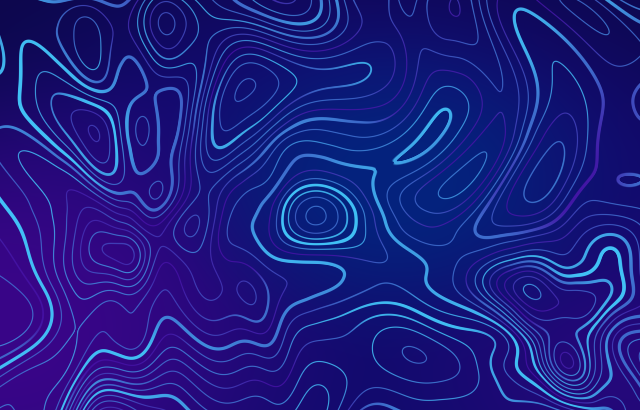
This background is drawn by a Shadertoy shader. Its source:

```glsl
// Neon topographic contour lines of varying weight over a deep indigo gradient
#define HILL_FREQ 2.3      // hills per canvas height
#define DETAIL 0.32        // weight of the finer relief
#define WARP 0.30          // bending of the relief
#define LEVELS 23.0        // contours per unit of relief
#define THIN 0.0014        // half widths, in canvas heights
#define BOLD 0.0045
#define SEED vec2(17.3, 8.6)
#define INDIGO vec3(0.070, 0.040, 0.430)
#define PURPLE vec3(0.220, 0.020, 0.530)
#define OCEAN vec3(0.015, 0.135, 0.490)
#define VIOLET vec3(0.270, 0.070, 0.650)
#define CYAN vec3(0.260, 0.780, 0.980)

vec2 hash2(vec2 p) {
    vec2 q = vec2(dot(p, vec2(127.1, 311.7)), dot(p, vec2(269.5, 183.3)));
    return 2.0 * fract(sin(q) * 43758.5453) - 1.0;
}

// Gradient noise with quintic blending
float noise(vec2 p) {
    vec2 i = floor(p), f = p - i;
    vec2 u = f * f * f * (f * (f * 6.0 - 15.0) + 10.0);
    vec2 o = vec2(0.0, 1.0);
    float a = dot(hash2(i), f);
    float b = dot(hash2(i + o.yx), f - o.yx);
    float c = dot(hash2(i + o.xy), f - o.xy);
    float d = dot(hash2(i + o.yy), f - o.yy);
    return mix(mix(a, b, u.x), mix(c, d, u.x), u.y);
}

// Smooth relief, measured in contour levels
float relief(vec2 p) {
    p += WARP * vec2(noise(p * 1.7 + 4.2), noise(p * 1.7 + 31.8));
    float h = noise(p * HILL_FREQ + SEED);
    h += DETAIL * noise(p * HILL_FREQ * 2.1 + SEED.yx + 0.37);
    return h * LEVELS;
}

// Purple at the lower left, ocean blue in the middle, dark corners
vec3 backdrop(vec2 uv) {
    vec3 col = INDIGO;
    float left = 1.0 - smoothstep(0.08, 0.68, length((uv - vec2(0.0, 0.2)) * vec2(1.1, 0.9)));
    float right = 1.0 - smoothstep(0.0, 0.45, length(uv - vec2(1.0, 0.1)));
    float middle = 1.0 - smoothstep(0.05, 0.42, length((uv - vec2(0.62, 0.56)) * vec2(1.0, 0.9)));
    float corner = smoothstep(0.4, 0.85, length(uv - vec2(0.55, 0.4)));
    col = mix(col, PURPLE, max(left, 0.5 * right));
    col = mix(col, OCEAN, middle);
    return col * (1.0 - 0.3 * corner * smoothstep(0.3, 0.9, uv.y));
}

// Line colour from violet through blue to cyan
vec3 lineColour(float tone) {
    vec3 blue = vec3(0.25, 0.44, 0.82);
    vec3 col = mix(VIOLET, blue, smoothstep(0.16, 0.44, tone));
    return mix(col, CYAN, smoothstep(0.46, 0.82, tone));
}

void mainImage(out vec4 fragColor, in vec2 fragCoord) {
    vec2 p = fragCoord / iResolution.y;
    float pixel = 1.0 / iResolution.y;

    // Distance to the nearest contour, from height and slope
    float h = relief(p);
    vec2 e = vec2(0.002, 0.0);
    vec2 slope = vec2(relief(p + e.xy) - relief(p - e.xy),
                      relief(p + e.yx) - relief(p - e.yx)) / (2.0 * e.x);
    float level = floor(h);
    float steepness = length(slope) + 0.01;
    float dist = abs(h - level - 0.5) / steepness;

    // Weight and tone drift along each contour
    float weight = smoothstep(0.10, 0.40, noise(p * 1.4 + level * vec2(3.71, 5.13) + 2.6));
    float mainLine = 1.0 - step(0.5, abs(level));
    weight = max(weight, 0.8 * mainLine);
    float tone = 0.45 + 0.9 * noise(p * 2.1 - level * vec2(2.37, 4.59) + 9.4) + 0.22 * weight;

    // Lines slim down where contours crowd together
    float halfWidth = min(mix(THIN, BOLD, weight), max(THIN, 0.22 / steepness));
    float line = 1.0 - smoothstep(halfWidth - 0.65 * pixel, halfWidth + 0.65 * pixel, dist);
    line *= mix(0.85, 0.97, weight);

    vec3 col = mix(backdrop(fragCoord / iResolution.xy), lineColour(tone), line);
    fragColor = vec4(col, 1.0);
}
```
